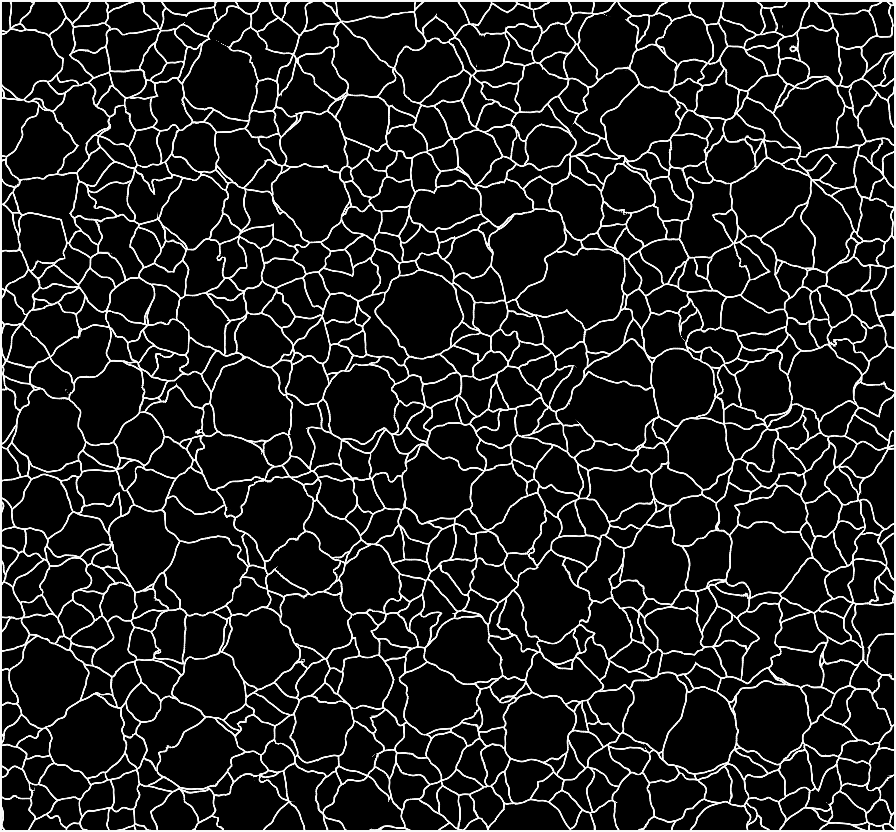
Write a Shadertoy shader that draws this pattern.

```glsl
// Grain boundaries of a polycrystal: thin pale lines on black.
// A weighted Voronoi (Laguerre) diagram of scattered seeds with unequal radii;
// some neighbours are fused and the plane is warped to roughen the borders.

#define ROWS 31.0          // seed rows over the canvas height
#define MAX_RADIUS 1.5     // radius of the largest grain, in seed spacings
#define RADIUS_POWER 6.0   // higher gives fewer large grains
#define FUSE_SHARE 0.22    // share of seeds fused with a neighbour
#define BEND 0.50          // broad waviness of the borders
#define ROUGHNESS 0.17     // fine waviness of the borders
#define LINE_WIDTH 0.0022  // as a fraction of the canvas height
#define SOFTNESS 0.38      // half width of the smoothed rim, in pixels

const vec3 GRAIN_COLOR = vec3(0.0);
const vec3 BORDER_COLOR = vec3(0.98);

// Integer hash: three uniform values per lattice point.
vec3 hash3(vec2 cell, uint salt) {
    uvec3 v = uvec3(uvec2(ivec2(cell) + 4096), salt);
    v = v * 1664525u + 1013904223u;
    v.x += v.y * v.z; v.y += v.z * v.x; v.z += v.x * v.y;
    v ^= v >> 16u;
    v.x += v.y * v.z; v.y += v.z * v.x; v.z += v.x * v.y;
    return vec3(v >> 8u) / 16777216.0;
}

// Smooth two-channel value noise, centred on zero.
vec2 noise2(vec2 p, uint salt) {
    vec2 i = floor(p), f = p - i;
    f = f * f * (3.0 - 2.0 * f);
    vec2 low = mix(hash3(i, salt).xy, hash3(i + vec2(1, 0), salt).xy, f.x);
    vec2 high = mix(hash3(i + vec2(0, 1), salt).xy, hash3(i + vec2(1, 1), salt).xy, f.x);
    return mix(low, high, f.y) - 0.5;
}

// Seed position in xy, squared radius in z.
vec3 seedOf(vec2 cell) {
    vec3 h = hash3(cell, 1u);
    float radius = MAX_RADIUS * pow(h.z, RADIUS_POWER);
    return vec3(cell + h.xy, radius * radius);
}

// Lattice cell that names the grain; fused seeds take a neighbour's name.
vec2 grainOf(vec2 cell) {
    vec3 h = hash3(cell, 2u);
    vec2 side = h.y < 0.5 ? vec2(1, 0) : vec2(0, 1);
    return h.x < FUSE_SHARE ? cell + side : cell;
}

float power(vec2 p, vec3 seed) {
    vec2 d = p - seed.xy;
    return dot(d, d) - seed.z;
}

// Distance in pixels to the nearest grain border.
float borderDistance(vec2 p, vec2 stepX, vec2 stepY) {
    vec2 base = floor(p), owner = base;
    vec3 nearest = vec3(0.0);
    float least = 1e5;
    for (int y = -2; y <= 2; y++)
    for (int x = -2; x <= 2; x++) {
        vec2 cell = base + vec2(x, y);
        vec3 seed = seedOf(cell);
        float w = power(p, seed);
        if (w < least) { least = w; nearest = seed; owner = cell; }
    }

    vec2 grain = grainOf(owner);
    float dist = 1e5;
    for (int y = -2; y <= 2; y++)
    for (int x = -2; x <= 2; x++) {
        vec2 cell = base + vec2(x, y);
        if (grainOf(cell) == grain) continue;
        vec3 seed = seedOf(cell);
        vec2 across = seed.xy - nearest.xy;
        // The warp's local stretch keeps the line width even.
        float stretch = length(vec2(dot(stepX, across), dot(stepY, across)));
        dist = min(dist, 0.5 * (power(p, seed) - least) / max(stretch, 1e-5));
    }
    return dist;
}

void mainImage(out vec4 fragColor, in vec2 fragCoord) {
    float pixel = 1.0 / iResolution.y;
    vec2 uv = fragCoord * pixel;

    // Warped seed space
    vec2 p = uv * ROWS;
    p += BEND * noise2(p * 1.4, 3u) + ROUGHNESS * noise2(p * 3.7, 4u);
    float dist = borderDistance(p, dFdx(p), dFdy(p)) * pixel;

    // Thin frame along the canvas rim
    vec2 rim = min(uv, iResolution.xy * pixel - uv);
    dist = min(dist, abs(min(rim.x, rim.y) - 0.5 * LINE_WIDTH));

    float rimSoft = SOFTNESS * pixel;
    float line = 1.0 - smoothstep(-rimSoft, rimSoft, dist - 0.5 * LINE_WIDTH);
    fragColor = vec4(mix(GRAIN_COLOR, BORDER_COLOR, line), 1.0);
}
```
